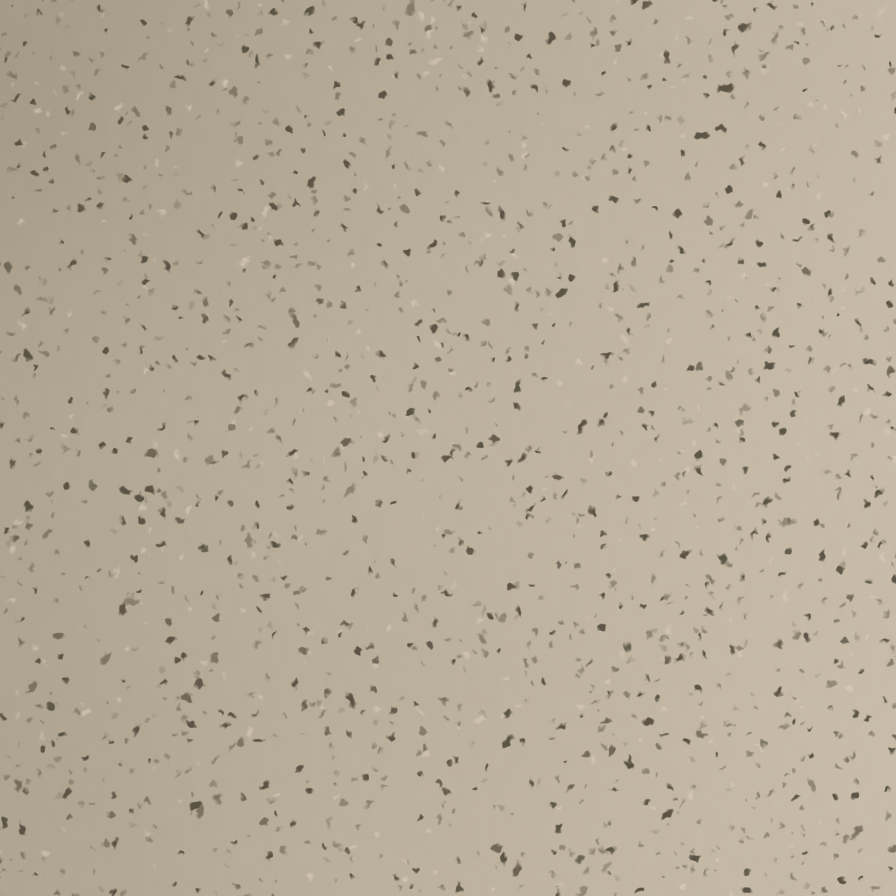
Give the GLSL for this texture, as a three.js fragment shader.

```glsl
varying vec2 vUv;

const vec3 SHADED_BEIGE = vec3(0.645, 0.607, 0.525);
const vec3 LIT_BEIGE = vec3(0.795, 0.748, 0.675);
const vec3 DARK_CHIP = vec3(0.325, 0.300, 0.240);
const vec3 FAINT_CHIP = vec3(0.500, 0.465, 0.385);
const vec3 PALE_CHIP = vec3(0.870, 0.820, 0.745);

vec2 hash2(vec2 p) {
  vec3 q = fract(vec3(p.xyx) * vec3(0.1031, 0.1030, 0.0973));
  q += dot(q, q.yzx + 33.33);
  return fract((q.xx + q.yz) * q.zy);
}

vec2 gradientAt(vec2 cell) {
  float angle = 6.2832 * hash2(cell).x;
  return vec2(cos(angle), sin(angle));
}

float gradientNoise(vec2 p) {
  vec2 i = floor(p);
  vec2 f = fract(p);
  vec2 u = f * f * f * (f * (f * 6.0 - 15.0) + 10.0);
  vec2 e = vec2(1.0, 0.0);
  float a = dot(gradientAt(i), f);
  float b = dot(gradientAt(i + e.xy), f - e.xy);
  float c = dot(gradientAt(i + e.yx), f - e.yx);
  float d = dot(gradientAt(i + e.xx), f - e.xx);
  return mix(mix(a, b, u.x), mix(c, d, u.x), u.y);
}

// Soft-edged ellipse, 1 inside and 0 outside
float chip(vec2 p, float angle, vec2 radii, float softness) {
  float c = cos(angle);
  float s = sin(angle);
  vec2 q = vec2(c * p.x + s * p.y, c * p.y - s * p.x) / radii;
  float dist = (length(q) - 1.0) * radii.y;
  return 1.0 - smoothstep(-softness, softness, dist);
}

// Scatters chips over a jittered grid, thicker where the cluster noise is high
float chipLayer(vec2 p, float cells, float seed, float density, float size, float softness) {
  vec2 home = floor(p * cells);
  float cover = 0.0;
  for (int y = -1; y <= 1; y++) {
    for (int x = -1; x <= 1; x++) {
      vec2 cell = home + vec2(float(x), float(y));
      vec2 id = cell + seed;
      vec2 jitter = hash2(id);
      vec2 kind = hash2(id + 117.0);
      vec2 form = hash2(id + 271.0);
      float cluster = gradientNoise(cell / cells * 9.0 + seed);
      float present = step(kind.x, density * (1.0 + 1.1 * cluster));
      float width = size * mix(0.6, 1.3, form.x * form.x);
      float stretch = mix(1.1, 2.3, form.y * form.y);
      float angle = 1.25 + 2.8 * (kind.y - 0.5);
      float strength = mix(0.45, 1.0, smoothstep(0.0, 0.6, fract(kind.y * 7.0 + form.x)));
      vec2 offset = p - (cell + jitter) / cells;
      float shape = chip(offset, angle, vec2(width * stretch, width), softness);
      cover = max(cover, present * strength * shape);
    }
  }
  return cover;
}

// Uneven light, dimmer toward the left and the upper left corner
vec3 litGround(vec2 p) {
  float light = 0.20 + 0.92 * p.x - 0.22 * p.x * p.x;
  light -= 0.22 * smoothstep(0.5, 1.0, p.y) * (1.0 - 0.6 * p.x);
  light += 0.08 * (1.0 - p.y) * (1.0 - p.x);
  light += 0.07 * gradientNoise(p * 3.0 + 5.0);
  light += 0.05 * gradientNoise(p * vec2(75.0, 35.0));
  return mix(SHADED_BEIGE, LIT_BEIGE, clamp(light, 0.0, 1.0));
}

void main() {
  // Ragged outlines come from a fine warp of the plane
  vec2 warp = vec2(gradientNoise(vUv * 150.0), gradientNoise(vUv * 150.0 + 43.0));
  vec2 p = vUv + 0.0045 * warp;

  float pale = chipLayer(p, 42.0, 61.0, 0.17, 0.0024, 0.0018);
  float faint = chipLayer(p, 54.0, 19.0, 0.30, 0.0022, 0.0016);
  float dark = chipLayer(p, 40.0, 7.0, 0.52, 0.0031, 0.0014);

  vec3 color = litGround(vUv);
  color = mix(color, PALE_CHIP, 0.55 * pale);
  color = mix(color, FAINT_CHIP, 0.75 * faint);
  color = mix(color, DARK_CHIP, 0.92 * dark);
  gl_FragColor = vec4(color, 1.0);
}
```
